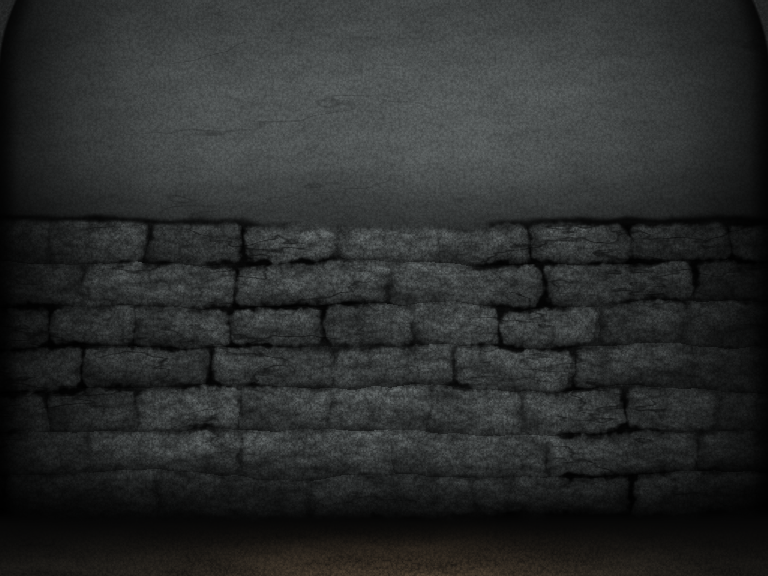
Reproduce this background procedurally as a Shadertoy shader.

```glsl
// A dim cellar wall: grey plaster over rough stone courses, with a brown floor in shadow.

float hash(vec2 c) {
    vec3 q = fract(c.xyx * 0.1031);
    q += dot(q, q.yzx + 33.33);
    return fract((q.x + q.y) * q.z);
}

// Cellular noise: distance to the nearest scattered point
float cells(vec2 p) {
    vec2 base = floor(p);
    float nearest = 2.0;
    for (int y = -1; y <= 1; y++)
    for (int x = -1; x <= 1; x++) {
        vec2 c = base + vec2(x, y);
        vec2 site = c + vec2(hash(c), hash(c + 57.0));
        nearest = min(nearest, length(site - p));
    }
    return nearest;
}

// Layered sines, each turned and bent by the other axis, about -1 to 1
float ripples(vec2 p) {
    float sum = 0.0, amp = 0.45;
    for (int i = 0; i < 6; i++) {
        p = mat2(0.8, 0.6, -0.6, 0.8) * p * 1.7 + 1.9;
        sum += amp * sin(p.x + 1.6 * sin(p.y * 0.9));
        amp *= 0.66;
    }
    return sum;
}

// Brightness of the stone courses
float stoneWall(vec2 p, float grain) {
    float widths[7] = float[7](0.168, 0.264, 0.158, 0.212, 0.168, 0.264, 0.27);
    float starts[7] = float[7](0.087, 0.148, 0.083, 0.148, 0.075, 0.155, 0.008);
    const float courseHeight = 0.0735;

    vec2 q = p + vec2(0.013, 0.010) * vec2(ripples(p * 8.0), ripples(p * vec2(6.0, 7.0) + 4.0));
    float course = clamp(floor((0.618 - q.y) / courseHeight), 0.0, 6.0);
    float width = widths[int(course)];
    float along = (q.x - starts[int(course)]) / width;
    vec2 id = vec2(floor(along) + 20.0, course + 3.0);
    vec2 local = vec2((fract(along) - 0.5) * width,
                      q.y - 0.618 + (course + 0.5) * courseHeight);

    // Rounded block distance with a chipped edge
    vec2 halfSize = vec2(width, courseHeight) * 0.5;
    vec2 e = abs(local) - halfSize + 0.018;
    float d = length(max(e, 0.0)) + min(max(e.x, e.y), 0.0) - 0.018;
    d += 0.005 * ripples(p * 32.0) + 0.005 * (cells(p * 75.0) - 0.5);

    // Joints are deep in places and almost closed in others
    float worn = smoothstep(-0.4, 0.5, ripples(p * 5.0 + 2.0));
    float joint = smoothstep(-0.008, 0.001, d) * mix(0.22, 0.88, worn);
    float shadow = smoothstep(-0.024, 0.0, d) * mix(0.08, 0.28, worn);

    // Weathered faces: tint, top light, pits and level cracks
    float stone = 0.235 * (0.9 + 0.2 * hash(id));
    stone *= 1.0 + 0.2 * local.y / halfSize.y;
    stone *= 1.0 + 0.24 * ripples(p * vec2(11.0, 26.0) + id);
    stone *= 1.0 + 0.4 * (0.45 - cells(p * vec2(45.0, 80.0))) + 0.14 * ripples(p * vec2(40.0, 80.0));
    float cleft = abs(ripples(p * vec2(6.0, 20.0) + 3.0));
    stone *= 1.0 - 0.4 * worn * (1.0 - smoothstep(0.0, 0.12, cleft));
    stone *= 1.0 + 0.55 * grain;
    return stone * (1.0 - joint) * (1.0 - shadow);
}

void mainImage(out vec4 fragColor, in vec2 fragCoord) {
    vec2 p = fragCoord / iResolution.xy * vec2(4.0 / 3.0, 1.0);
    float side = abs(p.x - 0.667);
    float grain = 0.7 * (0.5 - cells(p * 150.0)) + 0.55 * (hash(floor(p * 384.0)) - 0.5);
    float mottle = ripples(p * vec2(5.0, 9.0));

    // Plaster, brightest in its upper middle
    float plaster = mix(0.19, 0.325, smoothstep(0.59, 0.75, p.y));
    plaster *= 1.0 - 0.2 * smoothstep(0.83, 1.02, p.y);
    plaster *= 1.0 + 0.07 * mottle + 0.05 * ripples(p * vec2(24.0, 60.0));
    float scratch = abs(ripples(p * vec2(2.5, 11.0) + 7.0));
    float scratched = smoothstep(0.1, 0.6, ripples(p * 3.0 + 5.0));
    plaster *= 1.0 - 0.16 * scratched * (1.0 - smoothstep(0.0, 0.06, scratch));
    plaster *= 1.0 + 0.28 * grain;

    // Stone courses sink into darkness toward the floor
    float stone = stoneWall(p, grain);
    stone *= mix(0.25, 1.0, smoothstep(0.09, 0.25, p.y));

    // Uneven seam between plaster and stone
    float seam = p.y - 0.616 + 0.010 * mottle + 0.016 * exp(-side * side * 22.0);
    float wall = mix(stone, plaster, smoothstep(-0.012, 0.012, seam));
    float crack = exp(-pow(seam / 0.006, 2.0));
    wall *= 1.0 - crack * mix(0.1, 0.65, smoothstep(0.1, 0.35, side));

    // Light falls off to both sides
    float vignette = 1.0 - 0.84 * pow(min(side / 0.667, 1.0), 3.0);
    vec3 color = vec3(0.96, 1.01, 1.01) * wall * vignette;

    // Lighter corners outside the dark arch
    float rise = clamp((p.y - 0.87) / 0.13, 0.0, 1.0);
    float bend = side - 0.669 + 0.03 * rise * rise;
    color *= 1.0 - 0.6 * smoothstep(-0.04, 0.0, bend);
    float arch = smoothstep(-0.003, 0.004, bend) * step(0.001, rise);
    color = mix(color, vec3(0.13, 0.135, 0.135) * (1.0 + 0.4 * grain), arch);

    // Brown floor, lit at the front, black along the wall
    float pool = exp(-pow((p.x - 0.69) / 0.36, 2.0));
    float front = smoothstep(0.105, -0.015, p.y);
    float dust = 1.0 + 0.25 * ripples(p * vec2(9.0, 40.0)) + 0.6 * grain;
    vec3 ground = mix(vec3(0.095, 0.088, 0.075), vec3(0.22, 0.18, 0.135), pool);
    ground = vec3(0.026) + ground * front * dust * mix(0.6, 1.0, vignette);
    color = mix(ground, color, smoothstep(0.088, 0.118, p.y + 0.003 * mottle));

    fragColor = vec4(max(color, 0.0), 1.0);
}
```
